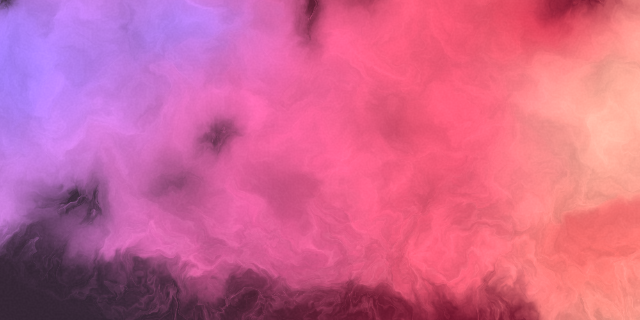
Reproduce this background procedurally as a Shadertoy shader.

```glsl
// Billowing smoke lit violet on the left, pink in the middle and peach on the right.
// Warped gradient noise bends a colour field, carves dark gaps out of the cloud
// and draws thin curling filaments along its ragged lower edge.

vec2 gradient(vec2 cell) {
    float angle = 6.2832 * fract(sin(dot(cell, vec2(127.1, 311.7))) * 43758.5);
    return vec2(cos(angle), sin(angle));
}

float gradientNoise(vec2 p) {
    vec2 i = floor(p), f = p - i;
    vec2 u = f * f * f * (f * (f * 6.0 - 15.0) + 10.0);
    vec2 e = vec2(1, 0);
    float low = mix(dot(gradient(i), f), dot(gradient(i + e.xy), f - e.xy), u.x);
    float high = mix(dot(gradient(i + e.yx), f - e.yx), dot(gradient(i + e.xx), f - e.xx), u.x);
    return mix(low, high, u.y);
}

float fbm(vec2 p) {
    float sum = 0.0, amplitude = 0.6;
    for (int i = 0; i < 5; i++) {
        sum += amplitude * gradientNoise(p);
        p = mat2(1.6, 1.2, -1.2, 1.6) * p + 7.3;
        amplitude *= 0.5;
    }
    return sum;
}

// Thin bright strands where the noise crosses zero
float filaments(vec2 p) {
    float sum = 0.0, amplitude = 0.6;
    for (int i = 0; i < 3; i++) {
        float ridge = 1.0 - min(1.0, 2.6 * abs(gradientNoise(p)));
        sum += amplitude * ridge * ridge * ridge;
        p = mat2(1.5, 1.1, -1.1, 1.5) * p + 3.7;
        amplitude *= 0.6;
    }
    return sum;
}

// Soft elliptical spot, one at its centre
float spot(vec2 p, vec2 centre, vec2 radius) {
    vec2 d = (p - centre) / radius;
    return exp(-dot(d, d));
}

// Light falling on the smoke, from left to right
vec3 smokeColour(vec2 p) {
    vec3 c = mix(vec3(0.84, 0.51, 0.90), vec3(0.94, 0.39, 0.65),
                 smoothstep(0.0, 0.9, p.x - 0.3 * (p.y - 0.5)));
    c = mix(c, vec3(0.97, 0.36, 0.48), smoothstep(0.7, 1.4, p.x));
    c = mix(c, vec3(1.0, 0.68, 0.61), smoothstep(1.38, 1.92, p.x));
    c = mix(c, vec3(0.62, 0.49, 0.98), 0.9 * spot(p, vec2(0.0, 0.80), vec2(0.36, 0.27)));
    c = mix(c, vec3(0.67, 0.50, 0.95), 0.85 * spot(p, vec2(0.54, 0.92), vec2(0.25, 0.16)));
    c = mix(c, vec3(0.98, 0.43, 0.42), 0.8 * spot(p, vec2(1.95, 0.18), vec2(0.34, 0.21)));
    return mix(c, vec3(0.92, 0.22, 0.34), 0.85 * spot(p, vec2(1.72, 0.97), vec2(0.24, 0.16)));
}

void mainImage(out vec4 fragColor, in vec2 fragCoord) {
    vec2 p = fragCoord / iResolution.y;
    p.x *= 2.0 * iResolution.y / iResolution.x;

    // Two rounds of warping give the curls
    vec2 swirl = vec2(fbm(p * 3.0 + 4.1), fbm(p * 3.0 + 19.6));
    vec2 curl = vec2(fbm(p * 6.0 + 2.0 * swirl + 8.2), fbm(p * 6.0 + 2.0 * swirl + 31.4));
    vec2 q = p + 0.10 * swirl + 0.07 * curl;
    float billow = fbm(q * 4.5 + 1.7);
    float detail = fbm(q * 13.0 + 1.5 * curl);
    float strands = filaments(q * 6.0 + 1.2 * curl);

    // Lit cloud, with broad folds and fine strands
    vec3 smoke = smokeColour(p + 0.12 * swirl + 0.04 * curl);
    float rough = 0.35 + 0.65 * smoothstep(0.6, 0.1, p.y);
    smoke *= 1.0 + 0.20 * billow + 0.22 * rough * detail;
    smoke *= 1.0 - 0.16 * smoothstep(0.42, 0.05, p.y) * smoothstep(1.7, 1.0, p.x);
    smoke += 0.07 * rough * (strands - 0.25);

    // Red folds crossing the lower right
    float fold = q.y - 0.26 - 0.45 * (q.x - 1.67);
    float foldShade = smoothstep(0.02, -0.05, fold) * smoothstep(-0.3, -0.02, fold);
    smoke = mix(smoke, vec3(0.88, 0.29, 0.34), 0.5 * foldShade * smoothstep(1.6, 1.8, p.x));

    // Ragged lower edge, falling away at the right
    float edge = 0.07 + 0.20 * exp(-p.x * p.x / 0.15) - 0.28 * smoothstep(1.62, 1.82, p.x);
    float cover = smoothstep(-0.06, 0.09, q.y - edge + 0.09 * billow + 0.05 * detail);

    // Gaps: one large at the left, faint ones in the body, clefts along the top
    float gap = 0.95 * spot(q, vec2(0.21, 0.35), vec2(0.13, 0.08));
    gap += 0.65 * spot(q, vec2(0.70, 0.57), vec2(0.07, 0.06));
    gap += 0.45 * spot(q, vec2(0.57, 0.42), vec2(0.11, 0.10));
    gap += 0.22 * spot(q, vec2(0.90, 0.41), vec2(0.10, 0.08));
    gap += 0.20 * spot(q, vec2(1.25, 0.60), vec2(0.11, 0.04));
    gap += 0.85 * spot(q, vec2(0.97, 1.02), vec2(0.06, 0.15));
    gap += 0.70 * spot(q, vec2(1.12, 1.03), vec2(0.08, 0.06));
    gap += 0.85 * spot(q, vec2(0.0, 1.01), vec2(0.07, 0.06));
    gap += 1.00 * spot(q, vec2(1.81, 1.0), vec2(0.13, 0.06));
    cover *= 1.0 - clamp(gap * (1.0 + 0.9 * detail + 0.6 * billow), 0.0, 0.95);

    // Dark backdrop with stray wisps near the edge
    vec3 backdrop = mix(vec3(0.21, 0.15, 0.21), vec3(0.45, 0.08, 0.18), smoothstep(0.3, 1.5, p.x));
    float wispZone = smoothstep(-0.22, 0.02, p.y - edge) * smoothstep(0.02, 0.25, p.x + 0.4 * p.y);
    cover = max(cover, 0.55 * wispZone * strands);

    vec3 colour = mix(backdrop, smoke, clamp(cover, 0.0, 1.0));
    colour += 0.02 * gradientNoise(p * 140.0);
    fragColor = vec4(clamp(colour, 0.0, 1.0), 1.0);
}
```
